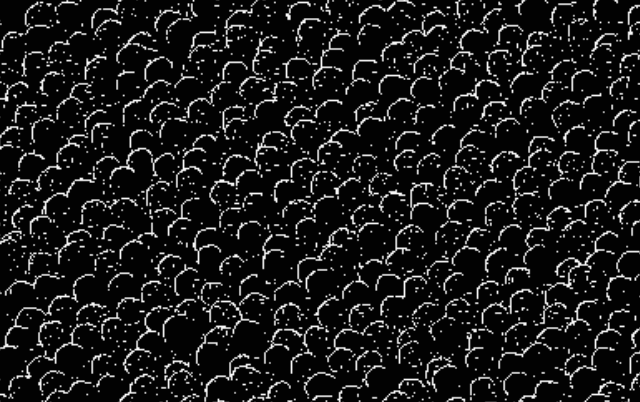
Give the GLSL for this texture, as a Shadertoy shader.

```glsl
const float GRID_ROWS = 242.0;            // square grains per canvas height
const float SOFTNESS = 0.92;              // edge blend width, in grains
const vec2 SPACING = vec2(0.083, 0.062);  // disc spacing, in canvas heights
const vec2 JITTER = vec2(0.36, 0.42);
const float COLUMN_STAGGER = 0.20;        // breaks up level rows
const float RADIUS_MIN = 0.034;
const float RADIUS_MAX = 0.041;
const float RIM_WIDTH = 1.06;             // in grains
const float RIM_WOBBLE = 0.05;
const float RIM_GAPS = 0.07;
const float ARC_CENTER = 2.25;            // radians, toward the upper left
const float ARC_HALF = 1.38;
const float SPECK_BLOCK = 4.0;            // grains per speck cell
const float SPECK_LENGTH = 3.0;           // longest dash, in grains
const float BUSY_SHARE = 0.55;
const float BUSY_CHANCE = 0.46;           // chance of a speck per cell
const float CALM_CHANCE = 0.10;
const float GAP_CHANCE = 0.36;
const vec3 BLACK = vec3(0.008);
const vec3 WHITE = vec3(0.97);

float hash(vec2 p) {
    vec3 q = fract(vec3(p.xyx) * 0.1031);
    q += dot(q, q.yzx + 33.33);
    return fract((q.x + q.y) * q.z);
}

// At most one dot or short dash in each cell, so that specks stay spread out
float specks(vec2 grain, float chance) {
    vec2 block = floor(grain / SPECK_BLOCK) + 60.0;
    vec2 local = mod(grain, SPECK_BLOCK);
    vec2 start = floor(SPECK_BLOCK * vec2(hash(block + 17.0), hash(block + 271.0)));
    float dash = hash(block + 523.0);
    float extent = 1.0 + floor(SPECK_LENGTH * dash * dash);
    vec2 size = hash(block + 877.0) < 0.65 ? vec2(extent, 1.0) : vec2(1.0, extent);
    vec2 covered = step(start, local) * step(local + 0.5, start + size);
    return covered.x * covered.y * step(hash(block + 991.0), chance);
}

// Binary outline value of one grain: lower discs cover those behind them
float outline(vec2 grain) {
    vec2 p = (grain + 0.5) / GRID_ROWS;
    float row = floor(p.y / SPACING.y);
    float frontY = 1e3;
    float rim = 0.0;
    float chance = GAP_CHANCE;

    for (int j = -1; j <= 1; j++) {
        float y = row + float(j);
        float shift = 0.5 * mod(y, 2.0) + 0.2 * sin(y * 1.7);
        float column = floor(p.x / SPACING.x - shift);
        for (int i = -1; i <= 1; i++) {
            vec2 id = vec2(column + float(i), y) + 40.0;
            vec2 offset = (vec2(hash(id), hash(id + 91.0)) - 0.5) * JITTER;
            offset.y += COLUMN_STAGGER * (2.0 * mod(id.x, 2.0) - 1.0);
            vec2 center = (id - 40.0 + 0.5 + vec2(shift, 0.0) + offset) * SPACING;
            vec2 q = p - center;
            float angle = atan(q.y, q.x);
            float phase = 6.2832 * hash(id + 157.0);
            float radius = mix(RADIUS_MIN, RADIUS_MAX, hash(id + 203.0));
            radius *= 1.0 + RIM_WOBBLE * (sin(2.0 * angle + phase) + 0.6 * sin(5.0 * angle - phase));
            float inside = radius - length(q);

            if (inside > 0.0 && center.y < frontY) {
                frontY = center.y;
                float arcHalf = ARC_HALF * mix(0.85, 1.15, hash(id + 311.0));
                float turn = ARC_CENTER + 0.5 * (hash(id + 419.0) - 0.5);
                float facing = cos(angle - turn);
                rim = step(inside * GRID_ROWS, RIM_WIDTH) * step(cos(arcHalf), facing);
                float busy = step(hash(id + 617.0), BUSY_SHARE);
                float ring = smoothstep(0.1, 0.4, length(q) / radius);
                chance = mix(CALM_CHANCE, BUSY_CHANCE * (0.6 + 0.5 * ring), busy);
            }
        }
    }

    rim *= step(RIM_GAPS, hash(grain + 733.0));
    return max(rim, specks(grain, chance));
}

void mainImage(out vec4 fragColor, in vec2 fragCoord) {
    // Filter the grain edges over about one output pixel
    float scale = GRID_ROWS / iResolution.y;
    vec2 position = fragCoord * scale - 0.5;
    vec2 base = floor(position);
    float width = clamp(scale, SOFTNESS, 1.0);
    vec2 blend = clamp((position - base - 0.5) / width + 0.5, 0.0, 1.0);

    float below = mix(outline(base), outline(base + vec2(1.0, 0.0)), blend.x);
    float above = mix(outline(base + vec2(0.0, 1.0)), outline(base + 1.0), blend.x);
    fragColor = vec4(mix(BLACK, WHITE, mix(below, above, blend.y)), 1.0);
}
```
